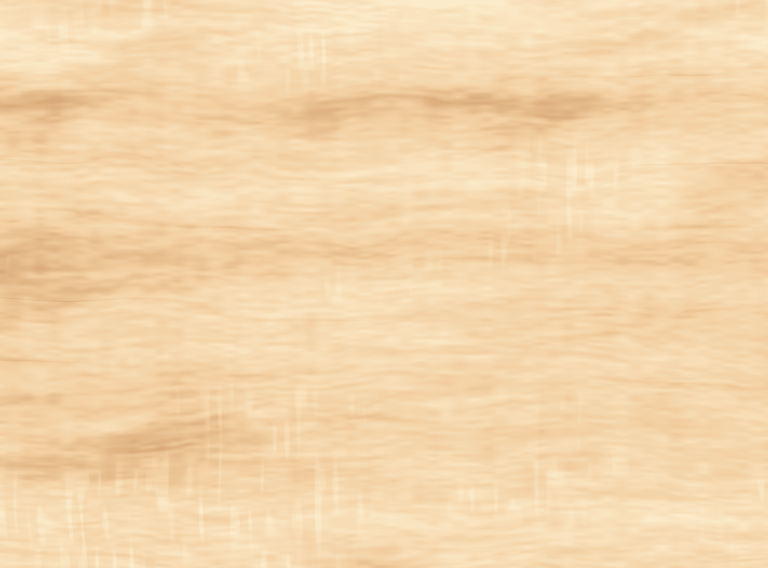
This texture is drawn by a Shadertoy shader. Its source:

```glsl
const vec3 CREAM = vec3(0.98, 0.90, 0.76);
const vec3 HONEY = vec3(0.95, 0.81, 0.63);
const vec3 TAN   = vec3(0.89, 0.72, 0.53);

float hash(vec2 cell) {
    vec3 q = fract(cell.xyx * vec3(0.1031, 0.1030, 0.0973));
    q += dot(q, q.yzx + 33.33);
    return fract((q.x + q.y) * q.z);
}

// Value noise in -1..1
float noise(vec2 p) {
    vec2 i = floor(p), f = fract(p);
    f = f * f * (3.0 - 2.0 * f);
    float low = mix(hash(i), hash(i + vec2(1, 0)), f.x);
    float high = mix(hash(i + vec2(0, 1)), hash(i + vec2(1, 1)), f.x);
    return 2.0 * mix(low, high, f.y) - 1.0;
}

float fbm(vec2 p) {
    float sum = 0.0, amp = 0.53;
    for (int i = 0; i < 4; i++) {
        sum += amp * noise(p);
        p = p * 2.03 + vec2(17.3, 9.1);
        amp *= 0.5;
    }
    return sum;
}

// Soft horizontal stripe
float band(float y, float centre, float width) {
    float d = (y - centre) / width;
    return exp(-d * d);
}

// Broad light and dark zones of the board
float zones(vec2 p) {
    float t = 1.3 * band(p.y, 0.82, 0.025) + 1.3 * band(p.y, 0.56, 0.045);
    t += 1.6 * band(p.y, 0.43, 0.06) * smoothstep(0.6, 1.05, p.x);
    t += 1.0 * band(p.y, 0.23, 0.06);
    t -= 1.0 * band(p.y, 0.96, 0.08) + 0.8 * band(p.y, 0.08, 0.05);
    return t + 2.1 * fbm(p * vec2(1.1, 9.0) + 31.0);
}

// Brownish smudges, drawn out along the grain
float smudges(vec2 p) {
    vec2 q = vec2(p.x, p.y - 0.12 * p.x);
    return smoothstep(0.08, 0.6, fbm(q * vec2(3.2, 11.0) + 5.0));
}

// Thin contour lines of a stretched field
float growthLines(vec2 p) {
    float field = fbm(p * vec2(1.3, 5.0) + 71.0);
    float lines = sin(p.y * 190.0 + field * 34.0);
    return lines * smoothstep(-0.15, 0.4, noise(p * vec2(2.0, 7.0) + 13.0));
}

// Sparse dark hairlines running along the board
float hairlines(vec2 p) {
    float ridge = abs(noise(p * vec2(1.6, 26.0) + 47.0));
    float gate = smoothstep(0.1, 0.6, noise(p * vec2(2.5, 14.0) + 83.0));
    return gate * (1.0 - smoothstep(0.0, 0.14, ridge));
}

// Fibres at three scales, finest ones short like pores
float fibres(vec2 p) {
    float coarse = noise(p * vec2(5.0, 58.0));
    float medium = noise(p * vec2(13.0, 115.0) + 19.0);
    float pores = noise(p * vec2(42.0, 170.0) + 59.0);
    return 0.55 * coarse + 0.65 * medium + 0.75 * pores;
}

// Upright saw scratches gathered in patches
float sawMarks(vec2 p) {
    float patches = smoothstep(0.05, 0.5, fbm(p * vec2(4.0, 8.0) + 97.0));
    float x = p.x + 0.006 * noise(p * vec2(3.0, 9.0));
    float scratch = noise(vec2(x * 95.0, p.y * 13.0));
    float faint = noise(vec2(x * 60.0, p.y * 5.0) + 23.0);
    return patches * (1.3 * smoothstep(0.15, 0.7, scratch) - 0.3) + 0.22 * faint;
}

// Depth 0 is cream, 3 honey, 5 tan
vec3 woodColour(float depth) {
    vec3 pale = mix(CREAM, HONEY, clamp(depth / 3.0, -0.25, 1.0));
    return pale + (TAN - HONEY) * clamp((depth - 3.0) / 2.0, 0.0, 1.6);
}

void mainImage(out vec4 fragColor, in vec2 fragCoord) {
    vec2 p = fragCoord / iResolution.y;

    // Gentle waviness of the grain
    vec2 grain = p;
    grain.y += 0.022 * fbm(p * vec2(2.2, 4.0)) + 0.004 * noise(p * vec2(9.0, 14.0));

    float depth = 1.6;
    depth += zones(grain);
    depth += 2.0 * smudges(grain);
    depth += 0.35 * growthLines(grain);
    depth += 1.1 * hairlines(grain);
    depth += fibres(grain);
    depth -= sawMarks(p);

    fragColor = vec4(woodColour(depth), 1.0);
}
```
